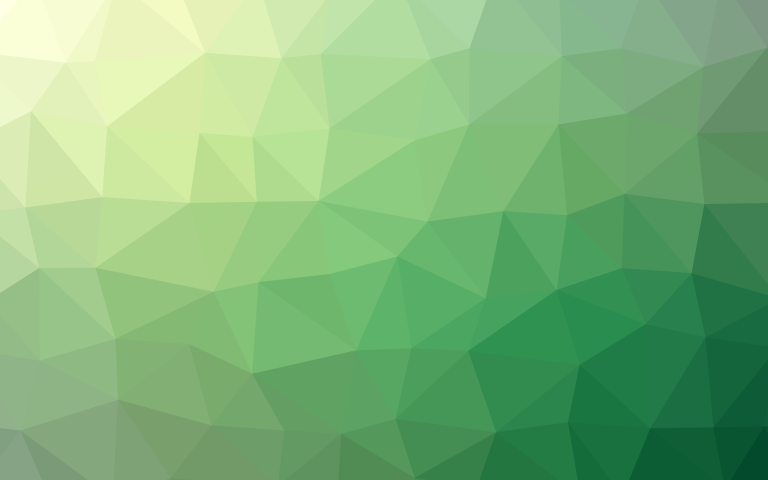
This background is drawn by a Shadertoy shader. Its source:

```glsl
// Low-poly mesh of flat triangles, from pale yellow to deep green.
// A jittered, gently waved lattice is split along its shorter diagonals;
// each facet takes the colour of a smooth gradient at its centroid.

float hash(vec2 p) {
    return fract(sin(dot(p, vec2(127.1, 311.7))) * 4375.85);
}

// Five evenly spaced colours, blended linearly over x in 0..1
vec3 ramp(float x, vec3 a, vec3 b, vec3 c, vec3 d, vec3 e) {
    vec4 s = clamp(4.0 * x - vec4(0, 1, 2, 3), 0.0, 1.0);
    return mix(mix(mix(mix(a, b, s.x), c, s.y), d, s.z), e, s.w);
}

// Gradient over the canvas, uv in 0..1
vec3 gradient(vec2 uv) {
    vec3 bottom = ramp(uv.x, vec3(.51, .62, .51), vec3(.45, .58, .41),
        vec3(.31, .55, .33), vec3(.08, .43, .23), vec3(.00, .27, .16));
    vec3 lower = ramp(uv.x, vec3(.60, .76, .55), vec3(.53, .75, .46),
        vec3(.36, .70, .41), vec3(.17, .57, .32), vec3(.10, .42, .26));
    vec3 upper = ramp(uv.x, vec3(.87, .94, .72), vec3(.81, .92, .60),
        vec3(.60, .83, .53), vec3(.45, .70, .43), vec3(.36, .56, .37));
    vec3 top = ramp(uv.x, vec3(1.0, 1.0, .88), vec3(.94, .97, .74),
        vec3(.72, .88, .66), vec3(.55, .74, .59), vec3(.49, .58, .51));
    vec3 s = clamp(3.0 * uv.y - vec3(0, 1, 2), 0.0, 1.0);
    return mix(mix(mix(bottom, lower, s.x), upper, s.y), top, s.z);
}

const vec2 SPACING = vec2(.154, .15);
const vec2 OFFSET = vec2(.09, .125);

// Lattice point: grid position, random shift, and a wave along the middle rows
vec2 vertex(vec2 id) {
    vec2 jitter = vec2(hash(id), hash(id + 41.3)) - 0.5;
    vec2 v = id * SPACING + OFFSET + jitter * vec2(.095, .065);
    float fade = exp(-0.25 * (id.y - 2.0) * (id.y - 2.0));
    v.y -= 0.045 * fade * cos(10.96 * (v.x - 1.02 - 0.04 * (3.0 - id.y)));
    return v;
}

// Signed distance to the line a-b, positive on its left
float side(vec2 p, vec2 a, vec2 b) {
    vec2 e = normalize(b - a), q = p - a;
    return e.x * q.y - e.y * q.x;
}

// Adds one facet as colour and coverage; corners run counterclockwise
void addFacet(inout vec4 sum, vec2 p, vec2 a, vec2 b, vec2 c) {
    float aspect = iResolution.x / iResolution.y;
    float dist = min(side(p, a, b), min(side(p, b, c), side(p, c, a)));
    float cover = clamp(0.5 + dist * iResolution.y, 0.0, 1.0);
    vec2 centre = (a + b + c) / 3.0;
    vec3 colour = gradient(centre / vec2(aspect, 1.0));
    colour += 0.045 * (hash(floor(centre * 200.0)) - 0.5);
    sum += cover * vec4(colour, 1.0);
}

void mainImage(out vec4 fragColor, in vec2 fragCoord) {
    vec2 p = fragCoord / iResolution.y;
    vec2 cell = floor((p - OFFSET) / SPACING);
    vec4 sum = 0.001 * vec4(gradient(fragCoord / iResolution.xy), 1.0);

    // Shifted corners can reach into the neighbouring cells
    for (int j = -1; j <= 1; j++) {
        for (int i = -1; i <= 1; i++) {
            vec2 id = cell + vec2(i, j);
            vec2 a = vertex(id), b = vertex(id + vec2(1, 0));
            vec2 c = vertex(id + vec2(0, 1)), d = vertex(id + 1.0);
            if (distance(a, d) < distance(b, c)) {
                addFacet(sum, p, a, b, d);
                addFacet(sum, p, a, d, c);
            } else {
                addFacet(sum, p, a, b, c);
                addFacet(sum, p, b, d, c);
            }
        }
    }
    fragColor = vec4(clamp(sum.rgb / sum.a, 0.0, 1.0), 1.0);
}
```
